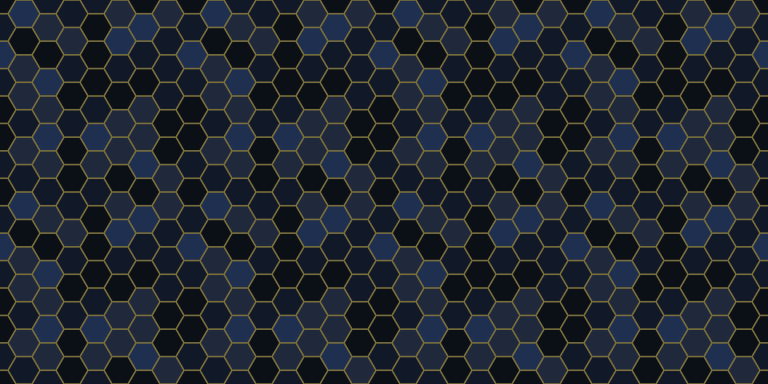
This pattern is drawn by a Shadertoy shader. Its source:

```glsl
// Dark honeycomb of navy, slate and blue hexagons with thin gold outlines.

float hash(vec2 p) {
    return fract(sin(dot(p, vec2(127.1, 311.7))) * 43758.5453);
}

// Rank of a cell's hash among the 8 x 7 cells of one block, so shares stay exact.
int shadeRank(vec2 cell) {
    float key = hash(cell);
    int rank = 0;
    for (int i = 0; i < 56; i++)
        if (hash(vec2(i % 8, i / 8)) < key) rank++;
    return rank;
}

vec3 cellColor(vec2 cell) {
    int rank = shadeRank(cell);
    if (rank < 17) return vec3(0.042, 0.060, 0.085); // black
    if (rank < 33) return vec3(0.065, 0.095, 0.155); // navy
    if (rank < 48) return vec3(0.122, 0.160, 0.230); // slate
    return vec3(0.122, 0.185, 0.310);                // blue
}

void mainImage(out vec4 fragColor, in vec2 fragCoord) {
    // 32 columns by 14 rows; a hexagon is one unit tall
    vec2 p = fragCoord / iResolution.xy * vec2(32.0, 14.0) * vec2(0.8660254, 1.0);
    float pixel = 14.0 / iResolution.y;

    // Nearest centre of the two interleaved lattices
    vec2 pitch = vec2(1.7320508, 1.0);
    vec2 even = p - pitch * floor(p / pitch + 0.5);
    vec2 odd = p - pitch * (floor(p / pitch) + 0.5);
    vec2 local = dot(even, even) < dot(odd, odd) ? even : odd;

    // Cell index, wrapped to the repeating block
    vec2 halfSteps = floor((p - local) / vec2(0.8660254, 0.5) + 0.5);
    vec2 cell = mod(vec2(halfSteps.x, floor(halfSteps.y * 0.5)), vec2(8.0, 7.0));

    // Gold outline
    vec2 a = abs(local);
    float edge = 0.5 - max(a.y, dot(a, vec2(0.8660254, 0.5)));
    float outline = clamp((0.029 - edge) / pixel + 0.5, 0.0, 1.0);

    vec3 color = mix(cellColor(cell), vec3(0.478, 0.435, 0.235), outline);
    fragColor = vec4(color, 1.0);
}
```
